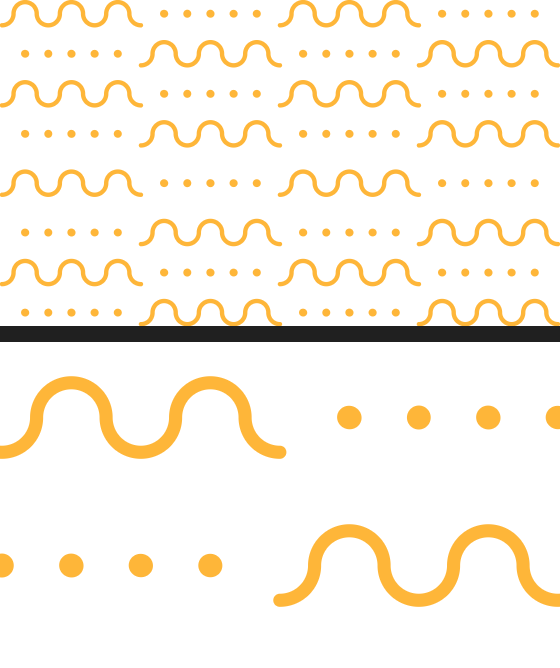
Top, the full canvas; bottom, a detail of the centre.
Reproduce this pattern procedurally as a WebGL 2 fragment shader.

```glsl
#version 300 es
precision highp float;
// Checkerboard of wavy lines and rows of five dots, amber on white.
// Each wave is a chain of semicircular arcs with round caps; every tile is a
// distance function, merged over all rows and columns. Unit: canvas width.

#define COLUMNS 4
#define ROWS 8
#define LEFT 0.0035         // left edge of the first column
#define TILE_WIDTH 0.2482   // three wave periods
#define FIRST_ROW 0.0245    // first row centre, below the top
#define ROW_PITCH 0.0715
#define MIDDLE_GAP 0.0166   // extra space above and below the fifth row
#define HALF_STROKE 0.0039
#define DOT_RADIUS 0.0071
#define DOT_WOBBLE 0.05     // relative variation of dot shape

uniform vec2 u_resolution;
out vec4 fragColor;

const vec3 PAPER = vec3(1.0);
const vec3 AMBER = vec3(0.995, 0.712, 0.222);
const float HALF_PERIOD = TILE_WIDTH / 6.0;
const float ARC_RADIUS = HALF_PERIOD * 0.5;

// Sine-free hash giving two values in 0..1
vec2 hash2(float n) {
    vec3 p = fract(vec3(n) * vec3(0.1031, 0.1030, 0.0973));
    p += dot(p, p.yzx + 33.33);
    return fract((p.xx + p.yz) * p.zy);
}

// Wave from trough to trough, with p.x running over 0..TILE_WIDTH
float waveDistance(vec2 p) {
    float outside = max(-p.x, p.x - TILE_WIDTH);
    if (outside > 0.0) {
        return length(vec2(outside, p.y + ARC_RADIUS)) - HALF_STROKE;
    }
    float arc = floor(p.x / HALF_PERIOD + 0.5);
    float facing = mod(arc, 2.0) < 0.5 ? -1.0 : 1.0;
    vec2 q = vec2(abs(p.x - arc * HALF_PERIOD), p.y * facing);
    // On the open side of this arc, the adjoining one is nearer
    if (q.y < 0.0) q.x -= HALF_PERIOD;
    return abs(length(q) - ARC_RADIUS) - HALF_STROKE;
}

// Five slightly uneven dots
float dotsDistance(vec2 p) {
    float index = clamp(floor(p.x / HALF_PERIOD + 0.5), 1.0, 5.0);
    vec2 q = p - vec2(index * HALF_PERIOD, 0.0);
    vec2 wobble = hash2(index + 7.0) - 0.5;
    q *= 1.0 + DOT_WOBBLE * wobble;
    float lobes = q.x * q.y / max(dot(q, q), 1e-9);
    return length(q) - DOT_RADIUS * (1.0 + DOT_WOBBLE * wobble.x * lobes);
}

void main() {
    vec2 p = gl_FragCoord.xy / u_resolution.x;
    float top = u_resolution.y / u_resolution.x;

    // Alternate waves and dots across the grid
    float d = 1.0;
    for (int row = 0; row < ROWS; row++) {
        float gaps = float(clamp(row - 3, 0, 2));
        float rowY = top - FIRST_ROW - float(row) * ROW_PITCH - gaps * MIDDLE_GAP;
        for (int col = 0; col < COLUMNS; col++) {
            vec2 q = p - vec2(LEFT + float(col) * TILE_WIDTH, rowY);
            bool isWave = (row + col) % 2 == 0;
            d = min(d, isWave ? waveDistance(q) : dotsDistance(q));
        }
    }

    // One-pixel soft edge
    float ink = clamp(0.5 - d * u_resolution.x, 0.0, 1.0);
    fragColor = vec4(mix(PAPER, AMBER, ink), 1.0);
}
```
